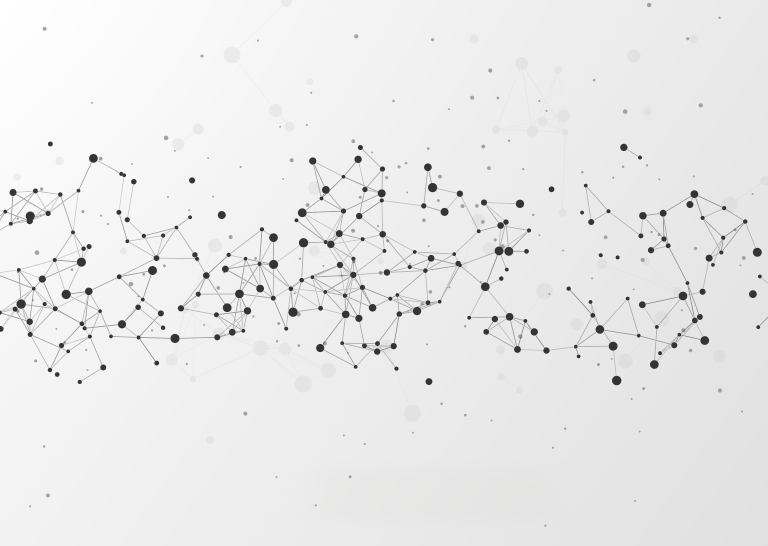
A WebGL 2 fragment shader for this background:

```glsl
#version 300 es
precision highp float;
// Dark plexus network in a wavy horizontal band over a pale diagonal gradient.
// Nodes are jittered grid points kept by a density field; close pairs are joined
// by thin lines. A faint, larger network and grey specks add depth behind it.

#define DARK_CELL 0.040
#define DARK_REACH 0.078
#define PALE_CELL 0.085
#define PALE_REACH 0.150
#define SPECK_CELL 0.043
#define LINE_HALF_WIDTH 0.0007
#define LINK_KEEP 0.52
#define WAVE_HEIGHT 0.045
#define INK vec3(0.15)
#define SPECK_GREY vec3(0.58)
#define PALE_GREY vec3(0.78)

uniform vec2 u_resolution;
out vec4 outColor;

const int DARK = 0, PALE = 1, SPECK = 2;
const float TAU = 6.2831853;

vec3 hash32(vec2 p) {
  vec3 q = fract(p.xyx * vec3(0.1031, 0.1030, 0.0973));
  q += dot(q, q.yxz + 33.33);
  return fract((q.xxy + q.yzz) * q.zyx);
}

float blob(vec2 p, vec2 center, float size) {
  vec2 d = (p - center) / size;
  return exp(-dot(d, d));
}

// Chance that a node exists at p in the given layer.
float density(vec2 p, int layer) {
  if (layer == DARK) {
    float top = 0.665 + WAVE_HEIGHT * cos(TAU * (p.x - 0.11) / 0.531);
    float bottom = 0.345 - WAVE_HEIGHT * cos(TAU * (p.x - 0.18) / 0.495);
    float band = smoothstep(-0.07, 0.06, top - p.y) * smoothstep(-0.07, 0.05, p.y - bottom);
    float thinning = 1.0 - 0.25 * smoothstep(0.92, 1.1, p.x);
    float gaps = 1.0 - 0.8 * blob(p, vec2(1.01, 0.52), 0.05)
                     - 0.7 * blob(p, vec2(0.50, 0.64), 0.06)
                     - 0.6 * blob(p, vec2(0.81, 0.40), 0.04);
    float clusters = blob(p, vec2(0.43, 0.45), 0.07) + blob(p, vec2(0.90, 0.45), 0.07)
                   + blob(p, vec2(0.72, 0.50), 0.09) + blob(p, vec2(1.14, 0.53), 0.06);
    return band * thinning * gaps * (0.76 + 0.3 * clusters);
  }
  if (layer == PALE) {
    float clusters = blob(p, vec2(0.98, 0.82), 0.17) + 0.7 * blob(p, vec2(0.46, 0.86), 0.12);
    float middle = exp(-pow((p.y - 0.48) / 0.22, 2.0));
    return min(0.75 * clusters + 0.5 * middle, 0.8);
  }
  return 0.05 + 0.38 * exp(-pow((p.y - 0.53) / 0.26, 2.0));
}

// Node of a grid cell: position in xy, radius in z (zero when absent).
vec3 nodeAt(vec2 id, float cell, int layer) {
  float seed = float(layer) * 37.0 + 11.0;
  vec3 h = hash32(id + seed);
  float pick = hash32(id + seed + 71.3).x;
  vec2 pos = (id + h.xy) * cell;
  vec2 radii = layer == DARK ? vec2(0.0034, 0.0086)
             : layer == PALE ? vec2(0.006, 0.017) : vec2(0.0016, 0.0042);
  float radius = mix(radii.x, radii.y, h.z * h.z);
  return vec3(pos, pick < density(pos, layer) ? radius : 0.0);
}

float segmentDistance(vec2 p, vec2 a, vec2 b) {
  vec2 ab = b - a;
  float t = clamp(dot(p - a, ab) / max(dot(ab, ab), 1e-8), 0.0, 1.0);
  return length(p - a - ab * t);
}

float coverage(float d, float pixel) {
  return clamp(0.5 - d / pixel, 0.0, 1.0);
}

// Line coverage in x, disc coverage in y.
vec2 network(vec2 p, float cell, float reach, int layer, float pixel) {
  vec3 nodes[25];
  int count = 0;
  vec2 result = vec2(0.0);
  vec2 base = floor(p / cell);
  for (int y = -2; y <= 2; y++)
    for (int x = -2; x <= 2; x++) {
      vec3 n = nodeAt(base + vec2(x, y), cell, layer);
      if (n.z <= 0.0) continue;
      result.y = max(result.y, coverage(length(p - n.xy) - n.z, pixel));
      // Only nodes within reach can own a line through p.
      if (length(p - n.xy) < reach) nodes[count++] = n;
    }
  for (int i = 0; i < count; i++)
    for (int j = i + 1; j < count; j++) {
      vec2 a = nodes[i].xy, b = nodes[j].xy;
      if (distance(a, b) > reach) continue;
      vec3 h = hash32(floor((a + b) * 4000.0));
      if (h.x > LINK_KEEP) continue;
      float d = segmentDistance(p, a, b) - LINE_HALF_WIDTH;
      result.x = max(result.x, coverage(d, pixel) * mix(0.4, 1.0, h.y));
    }
  return result;
}

void main() {
  vec2 p = gl_FragCoord.xy / u_resolution.y;
  vec2 uv = gl_FragCoord.xy / u_resolution;
  float pixel = 1.0 / u_resolution.y;

  // Backdrop: bright upper left, grey lower right, soft smudge near the bottom.
  vec3 color = vec3(0.950 - 0.070 * uv.x + 0.035 * uv.y);
  color += 0.015 * blob(uv, vec2(0.0, 1.0), 0.4);
  vec2 smudge = smoothstep(vec2(0.27, 0.07), vec2(0.17, 0.03), abs(p - vec2(0.79, 0.093)));
  color -= vec3(0.010, 0.010, 0.012) * smudge.x * smudge.y;

  // Faint distant network, then specks, then the dark network.
  vec2 pale = network(p, PALE_CELL, PALE_REACH, PALE, pixel);
  color = mix(color, PALE_GREY, max(pale.x * 0.25, pale.y * 0.25));
  vec2 specks = network(p, SPECK_CELL, 0.0, SPECK, pixel);
  color = mix(color, SPECK_GREY, specks.y * 0.85);
  vec2 dark = network(p, DARK_CELL, DARK_REACH, DARK, pixel);
  color = mix(color, INK, max(dark.x * 0.52, dark.y * 0.93));
  outColor = vec4(color, 1.0);
}
```
